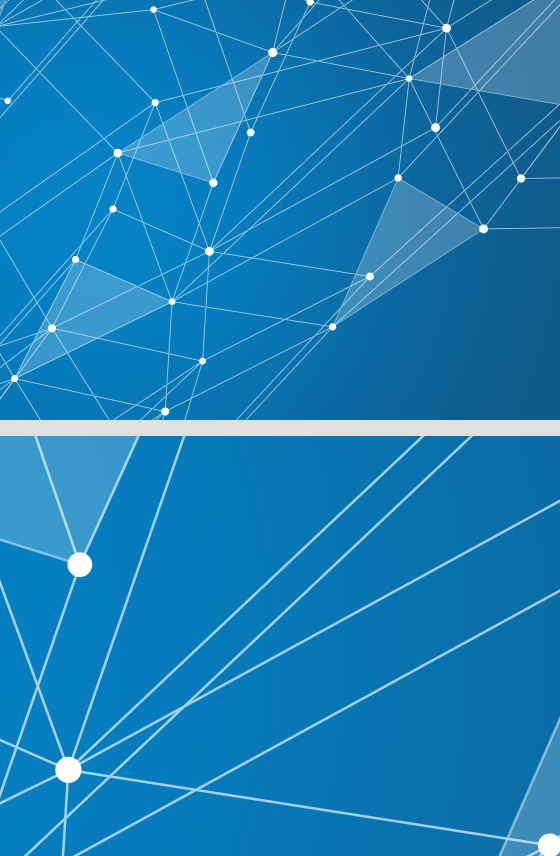
Top: the whole. Bottom: its middle third, enlarged.
Reproduce this background procedurally as a Shadertoy shader.

```glsl
// A network of white dots and hairlines with pale glassy triangles on a blue gradient.
// One jittered, skewed lattice supplies the nodes; hashed links join its neighbours,
// and the whole mesh is laid down twice with a small shift to give parallel lines.

#define DEEP_BLUE vec3(0.06, 0.355, 0.55)
#define BRIGHT_BLUE vec3(0.02, 0.505, 0.77)
#define LATTICE mat2(0.32, -0.05, 0.10, 0.29)
#define ORIGIN vec2(0.05, 0.05)
#define JITTER 0.2
#define MESH_SHIFT vec2(0.089, 0.12)
#define DOT_RADIUS vec2(0.0075, 0.0108)
#define LINE_HALF_WIDTH 0.001
#define LINE_OPACITY 0.68
#define PANE_OPACITY 0.21
#define SEED 37.0

// Lattice step (x, y) and the chance that the link is drawn (z)
const vec3 LINKS[6] = vec3[6](
    vec3(1.0, 0.0, 0.68), vec3(0.0, 1.0, 0.52), vec3(1.0, 1.0, 0.50),
    vec3(1.0, -1.0, 0.42), vec3(2.0, 1.0, 0.20), vec3(1.0, 2.0, 0.36));

float hash(vec2 p) {
    vec3 q = fract((p + SEED).xyx * vec3(0.1031, 0.1030, 0.0973));
    q += dot(q, q.yzx + 33.33);
    return fract((q.x + q.y) * q.z);
}

// Antialiased mask of a signed distance
float coverage(float dist) {
    return clamp(0.5 - dist * iResolution.y, 0.0, 1.0);
}

float segmentDistance(vec2 p, vec2 a, vec2 b) {
    vec2 ab = b - a;
    return length(p - a - ab * clamp(dot(p - a, ab) / dot(ab, ab), 0.0, 1.0));
}

// Signed distance to the line through a and b
float sideDistance(vec2 p, vec2 a, vec2 b) {
    vec2 along = normalize(b - a);
    return dot(p - a, vec2(along.y, -along.x));
}

float triangleDistance(vec2 p, vec2 a, vec2 b, vec2 c) {
    float winding = -sign(sideDistance(c, a, b));
    return max(max(winding * sideDistance(p, a, b), winding * sideDistance(p, b, c)),
               winding * sideDistance(p, c, a));
}

vec2 nodeAt(vec2 cell) {
    vec2 offset = vec2(hash(cell), hash(cell + 71.0)) * 2.0 - 1.0;
    return ORIGIN + LATTICE * (cell + JITTER * offset);
}

// The lower right corner stays empty
bool isPresent(vec2 node) {
    return node.y > min(node.x - 0.7, 0.32);
}

// Adds one mesh: x = panes, y = lines, z = dots
void addMesh(vec2 p, float copyIndex, inout vec3 masks) {
    vec2 home = floor(inverse(LATTICE) * (p - ORIGIN));
    for (int j = -2; j <= 2; j++)
    for (int i = -2; i <= 1; i++) {
        vec2 cell = home + vec2(i, j);
        vec2 node = nodeAt(cell);
        if (!isPresent(node)) continue;

        // Dot
        float size = hash(cell + 19.0 + 50.0 * copyIndex);
        float radius = mix(DOT_RADIUS.x, DOT_RADIUS.y, size);
        masks.z = max(masks.z, coverage(length(p - node) - radius));

        // Links
        for (int k = 0; k < 6; k++) {
            if (hash(cell + vec2(13.0 * float(k), 131.0)) > LINKS[k].z) continue;
            vec2 target = nodeAt(cell + LINKS[k].xy);
            if (!isPresent(target)) continue;
            float dist = segmentDistance(p, node, target);
            masks.y = max(masks.y, coverage(dist - LINE_HALF_WIDTH));
        }

        // Pane with a fine outline, on a sparse set of cells of the first mesh
        if (copyIndex < 0.5 && mod(cell.x + 2.0 * cell.y, 4.0) < 0.5) {
            vec2 across = nodeAt(cell + 1.0);
            vec2 third = nodeAt(cell + (mod(cell.y, 4.0) < 1.5 ? vec2(0, 1) : vec2(1, 0)));
            if (!isPresent(across) || !isPresent(third)) continue;
            float dist = triangleDistance(p, node, across, third);
            masks.x = max(masks.x, coverage(dist));
            masks.y = max(masks.y, 0.7 * coverage(abs(dist) - LINE_HALF_WIDTH));
        }
    }
}

void mainImage(out vec4 fragColor, in vec2 fragCoord) {
    vec2 p = fragCoord / iResolution.y;

    // Backdrop
    float shade = smoothstep(0.1, 1.25, length(p - vec2(0.2, 0.5)));
    vec3 color = mix(BRIGHT_BLUE, DEEP_BLUE, shade);

    // Two shifted meshes
    vec3 masks = vec3(0.0);
    addMesh(p, 0.0, masks);
    addMesh(p - MESH_SHIFT, 1.0, masks);

    color = mix(color, vec3(1.0), PANE_OPACITY * masks.x);
    color = mix(color, vec3(0.93, 0.99, 1.0), LINE_OPACITY * masks.y);
    color = mix(color, vec3(1.0), masks.z);
    fragColor = vec4(color, 1.0);
}
```
